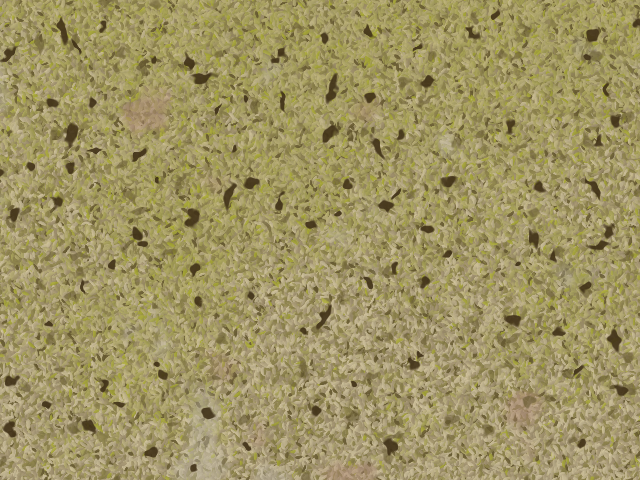
Reproduce this texture procedurally as a Shadertoy shader.

```glsl
// Dry, mossy ground: matted straw and green flakes with small dark gaps and faint stains.

const vec3 STRAW = vec3(0.70, 0.66, 0.45);
const vec3 TAN   = vec3(0.62, 0.56, 0.43);
const vec3 PALE  = vec3(0.77, 0.72, 0.58);
const vec3 MOSS  = vec3(0.63, 0.61, 0.32);
const vec3 VIVID = vec3(0.63, 0.64, 0.16);
const vec3 OLIVE = vec3(0.54, 0.50, 0.29);
const vec3 SHADE = vec3(0.40, 0.35, 0.19);
const vec3 GAP   = vec3(0.25, 0.19, 0.09);
const vec3 PINK  = vec3(0.66, 0.51, 0.45);
const vec3 CHALK = vec3(0.74, 0.71, 0.65);

float hash(vec2 p) {
    return fract(sin(dot(p, vec2(127.1, 311.7))) * 43758.5453);
}

vec2 hash2(vec2 p) {
    return vec2(hash(p), hash(p + 57.3));
}

float noise(vec2 p) {
    vec2 i = floor(p), f = fract(p);
    f = f * f * (3.0 - 2.0 * f);
    float low  = mix(hash(i), hash(i + vec2(1, 0)), f.x);
    float high = mix(hash(i + vec2(0, 1)), hash(i + vec2(1, 1)), f.x);
    return mix(low, high, f.y);
}

float fbm(vec2 p) {
    float sum = 0.0, amp = 0.5;
    for (int i = 0; i < 4; i++) {
        sum += amp * noise(p);
        p = p * 2.03 + 17.1;
        amp *= 0.5;
    }
    return sum / 0.9375;
}

vec2 rotate(vec2 p, float angle) {
    float c = cos(angle), s = sin(angle);
    return vec2(c * p.x + s * p.y, c * p.y - s * p.x);
}

// Picks a flake colour; lush runs from dry (0) to green (1).
vec3 flakeColor(vec2 id, float lush) {
    float tone = hash(id + 3.7), kind = hash(id + 8.1);
    vec3 dry   = mix(TAN, PALE, smoothstep(0.15, 0.85, tone));
    vec3 green = mix(MOSS, STRAW, smoothstep(0.1, 0.8, tone));
    vec3 color = mix(dry, green, smoothstep(0.3, 0.7, lush + 0.7 * (hash(id + 5.9) - 0.5)));
    color = mix(color, OLIVE, step(kind, 0.19));
    color = mix(color, SHADE, step(kind, 0.055));
    return mix(color, VIVID, 0.8 * step(0.98 - 0.07 * lush, kind));
}

// Lays one sheet of curved, randomly turned flakes over the colour below.
vec3 flakeLayer(vec3 under, vec2 p, float density, float seed, float lush) {
    vec2 grid = p * density + seed * 7.31;
    vec2 cell = floor(grid);
    for (int y = -1; y <= 1; y++)
    for (int x = -1; x <= 1; x++) {
        vec2 id = cell + vec2(x, y);
        vec2 key = id + seed * 31.7;
        vec2 size = mix(vec2(0.45, 0.20), vec2(0.88, 0.36), hash2(key + 2.3));
        vec2 q = rotate(grid - id - hash2(key), 1.5 + 2.7 * (hash(key + 4.4) - 0.5));
        q.y += (hash(key + 6.6) - 0.5) * q.x * q.x;
        q /= size;
        float cover = 1.0 - smoothstep(0.65, 1.05, length(q));
        vec3 color = flakeColor(key, lush) * (1.0 + 0.07 * q.y);
        under = mix(under, color, 0.88 * cover);
    }
    return under;
}

// Coverage of scattered ragged gaps, some stretched into short cracks.
float gaps(vec2 p, float density, float chance, float radius) {
    vec2 warp = vec2(noise(p * 75.0), noise(p * 75.0 + 41.0)) - 0.5;
    vec2 grid = (p + 0.016 * warp) * density;
    vec2 cell = floor(grid);
    float cover = 0.0;
    for (int y = -1; y <= 1; y++)
    for (int x = -1; x <= 1; x++) {
        vec2 id = cell + vec2(x, y);
        vec2 q = rotate(grid - id - hash2(id + 12.5), 1.1 + 2.2 * (hash(id + 9.2) - 0.5));
        float stretch = 1.0 + 1.6 * pow(hash(id + 1.8), 3.0);
        float r = radius * density * mix(0.55, 1.15, hash(id + 7.4));
        float d = length(q * vec2(1.0 / stretch, sqrt(stretch))) / r;
        cover = max(cover, (1.0 - smoothstep(0.65, 1.1, d)) * step(hash(id + 21.0), chance));
    }
    return cover;
}

void mainImage(out vec4 fragColor, in vec2 fragCoord) {
    vec2 p = fragCoord / iResolution.y;

    // Broad drift: greener above and to the left, drier at lower right.
    float lush = 0.52 + 0.9 * (fbm(p * 3.2 + 4.0) - 0.5) + 0.38 * (p.y - 0.45) - 0.16 * (p.x - 0.66);

    // Matted flakes, finer towards the top of the mat.
    vec3 color = mix(OLIVE, TAN, noise(p * 60.0));
    for (int i = 0; i < 5; i++) {
        float layer = float(i);
        color = flakeLayer(color, p, 54.0 + 6.0 * layer, layer + 1.0, lush);
    }

    // Faint pink and chalky stains.
    color = mix(color, PINK, 0.45 * smoothstep(0.68, 0.82, fbm(p * 6.5 + 23.0)));
    color = mix(color, CHALK, 0.45 * smoothstep(0.67, 0.82, fbm(p * 7.0 + 61.0)));

    // Dark gaps, then soft relief and fine grain.
    color = mix(color, SHADE, 0.6 * gaps(p + 3.3, 17.0, 0.35, 0.011));
    color = mix(color, GAP, 0.9 * gaps(p, 12.0, 0.42, 0.0125));
    color *= 1.0 + 0.10 * (fbm(p * 38.0) - 0.5) + 0.05 * (noise(p * 230.0) - 0.5);

    fragColor = vec4(color, 1.0);
}
```
